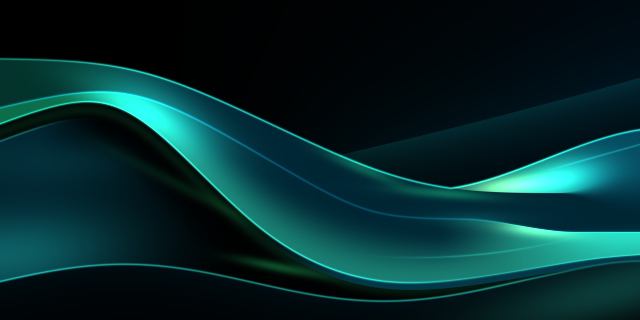
A WebGL 2 fragment shader for this background:

```glsl
#version 300 es
precision highp float;
uniform vec2 u_resolution;
out vec4 fragColor;

const vec3 INK   = vec3(0.0, 0.008, 0.012);
const vec3 NAVY  = vec3(0.0, 0.15, 0.205);
const vec3 DEEP  = vec3(0.02, 0.29, 0.37);
const vec3 MOSS  = vec3(0.05, 0.33, 0.17);
const vec3 TEAL  = vec3(0.10, 0.50, 0.45);
const vec3 AQUA  = vec3(0.16, 0.88, 0.78);
const vec3 CREAM = vec3(0.62, 0.85, 0.50);
const float LINE_WIDTH = 0.0034;
const float PANEL_INSET = 0.05;
const float RIM_DEPTH = 0.022;

// Smooth change of slope around x = at
float bend(float x, float at, float width, float turn) {
  return turn * width * log(1.0 + exp((x - at) / width));
}

// Curves, as height over x
float ridgeCurve(float x) {
  return 0.818 + bend(x, 0.435, 0.12, -0.5) + bend(x, 1.3, 0.13, 0.52);
}
float lobeCurve(float x) {
  return 0.406 + 0.195 * smoothstep(1.33, 2.08, x);
}
float foldCurve(float x) {
  return 0.665 + 0.25 * x + bend(x, 0.40, 0.1, -0.85) + bend(x, 1.15, 0.07, 0.6)
       - 0.04 * smoothstep(1.45, 1.8, x);
}
float hemCurve(float x) {
  return 0.614 + 0.39 * x + bend(x, 0.36, 0.085, -1.5) + bend(x, 0.84, 0.09, 0.65)
       + bend(x, 1.17, 0.12, 0.64) + bend(x, 1.87, 0.05, -0.12);
}
float floorCurve(float x) {
  return 0.1165 + 0.0575 * cos(3.88 * (x - 0.39)) + 0.01 * smoothstep(1.7, 2.0, x);
}

// Height difference turned into distance across the curve
float toDistance(float gap) {
  vec2 slope = vec2(dFdx(gap), dFdy(gap)) * u_resolution / vec2(2.0, 1.0);
  return gap / max(length(slope), 0.5);
}
float cover(float d) {
  float soft = 0.7 / u_resolution.y;
  return smoothstep(-soft, soft, d);
}
float stroke(float d, float width) {
  return exp(-d * d / (width * width));
}
float glow(vec2 p, vec2 center, vec2 radius, float angle) {
  vec2 q = p - center;
  float c = cos(angle), s = sin(angle);
  q = vec2(c * q.x + s * q.y, c * q.y - s * q.x) / radius;
  return exp(-dot(q, q));
}

void main() {
  vec2 p = gl_FragCoord.xy / u_resolution * vec2(2.0, 1.0);
  float x = p.x;
  float ridge = ridgeCurve(x), hem = hemCurve(x);
  float ridgeGap = toDistance(p.y - ridge);
  float topGap = toDistance(p.y - max(ridge, lobeCurve(x)));
  float foldGap = toDistance(p.y - foldCurve(x));
  float hemGap = toDistance(p.y - hem);
  float floorGap = toDistance(p.y - floorCurve(x));

  // Night backdrop with a faint slanted beam
  float beam = p.y - 0.52 - 0.23 * (x - 1.08) - 0.03 * (x - 1.08) * (x - 1.08);
  float beamSide = cover(-beam);
  vec3 color = INK * smoothstep(0.2, 1.4, x);
  color += NAVY * 0.36 * exp(-abs(beam) / 0.2) * smoothstep(0.5, 1.4, x);
  color += vec3(0.01, 0.10, 0.10) * beamSide * exp(-abs(beam) / 0.085) * smoothstep(0.85, 1.15, x);
  color += vec3(0.0, 0.012, 0.03) * smoothstep(1.2, 2.0, x);

  // Main ribbon
  float across = clamp((ridge - p.y) / (ridge - hem), 0.0, 1.0);
  float belowFold = cover(-foldGap);
  float left = 1.0 - smoothstep(0.1, 0.65, x);
  vec3 ribbon = mix(NAVY, vec3(0.01, 0.2, 0.17), left);
  ribbon = mix(ribbon, TEAL, smoothstep(0.45, 1.0, across) * smoothstep(0.3, 0.6, x));
  ribbon += left * belowFold * MOSS * 0.7;
  ribbon += AQUA * 0.68 * glow(p, vec2(0.41, 0.675), vec2(0.21, 0.065), -0.45) * mix(0.4, 1.0, belowFold);
  ribbon += TEAL * 0.55 * glow(p, vec2(0.54, 0.63), vec2(0.24, 0.09), -0.7);
  ribbon += MOSS * 0.75 * glow(p, vec2(1.13, 0.475), vec2(0.13, 0.018), -0.4);
  ribbon += MOSS * 0.9 * glow(p, vec2(1.42, 0.393), vec2(0.17, 0.016), -0.08);
  ribbon += TEAL * 0.3 * glow(p, vec2(1.52, 0.315), vec2(0.15, 0.025), 0.0);

  // Bright sheet beneath the fold on the right
  vec3 sheet = mix(TEAL, AQUA, smoothstep(1.5, 1.95, x) * (0.6 + 0.4 * smoothstep(0.09, 0.0, -foldGap)));
  sheet += CREAM * 0.55 * glow(p, vec2(1.67, 0.282), vec2(0.12, 0.02), -0.1);
  float rightSide = smoothstep(1.35, 1.65, x);
  ribbon = mix(ribbon, NAVY, rightSide * (1.0 - belowFold) * 0.55);
  ribbon = mix(ribbon, sheet, rightSide * belowFold);
  ribbon += DEEP * stroke(foldGap, LINE_WIDTH) * mix(1.0, 0.55, smoothstep(0.5, 1.0, x));
  float thread = p.y - 0.195 - 0.25 * (x - 1.3) * (x - 1.3);
  ribbon += TEAL * 0.35 * stroke(thread, LINE_WIDTH) * stroke(x - 1.48, 0.2);

  // Rising lobe, its lower edge melting away to the right
  float melt = mix(0.7 / u_resolution.y, 0.07, smoothstep(1.75, 1.98, x));
  vec3 lobe = mix(TEAL * 0.8, DEEP, smoothstep(1.6, 1.9, x));
  lobe += AQUA * 0.8 * glow(p, vec2(1.75, 0.44), vec2(0.14, 0.06), 0.2);
  lobe += CREAM * 0.75 * glow(p, vec2(1.59, 0.418), vec2(0.12, 0.028), 0.12);
  lobe += TEAL * 0.4 * stroke(p.y - 0.47 - 0.28 * (x - 1.72), LINE_WIDTH) * smoothstep(1.68, 1.85, x);
  ribbon = mix(ribbon, lobe, smoothstep(-melt, melt, ridgeGap) * smoothstep(1.38, 1.44, x));
  color = mix(color, ribbon, cover(-topGap));
  color += mix(TEAL, AQUA, smoothstep(0.1, 0.5, x)) * 0.75 * stroke(topGap, LINE_WIDTH);

  // Shadowed hollow and panel under the hem
  float inset = -hemGap - PANEL_INSET;
  vec3 hollow = INK * 0.7 + MOSS * 0.28 * stroke(hemGap + 0.025, 0.018);
  vec3 panel = NAVY * 0.85 * (1.0 - smoothstep(0.1, 0.8, x));
  panel += TEAL * 0.5 * glow(p, vec2(0.0, 0.2), vec2(0.35, 0.12), 0.1);
  panel += TEAL * 0.12 * glow(p, vec2(0.15, 0.5), vec2(0.3, 0.08), 0.0);
  hollow = mix(hollow, panel, cover(inset) * mix(1.0, smoothstep(0.0, 0.14, inset), smoothstep(0.1, 0.35, x)));
  hollow += TEAL * 0.6 * stroke(inset, LINE_WIDTH) * (1.0 - smoothstep(0.05, 0.25, x));
  hollow += MOSS * 0.32 * glow(p, vec2(0.62, 0.39), vec2(0.28, 0.018), -0.48);
  hollow += MOSS * 0.9 * glow(p, vec2(0.87, 0.165), vec2(0.13, 0.015), -0.2);
  float rim = cover(hemGap + RIM_DEPTH) * smoothstep(0.75, 1.15, x);
  hollow = mix(hollow, DEEP * 0.75, rim);
  color = mix(color, hollow, cover(-hemGap));
  color += AQUA * 0.6 * stroke(hemGap, LINE_WIDTH) * (1.0 - 0.6 * smoothstep(1.0, 1.6, x));

  // Floor swell
  vec3 ground = INK + NAVY * 0.3 * exp(floorGap / 0.08);
  ground += TEAL * 0.42 * glow(p, vec2(1.92, 0.09), vec2(0.45, 0.09), 0.25);
  color = mix(color, ground, cover(-floorGap));
  color += TEAL * 0.95 * stroke(floorGap, LINE_WIDTH) * (1.0 - 0.6 * smoothstep(1.5, 1.9, x));

  fragColor = vec4(clamp(color, 0.0, 1.0), 1.0);
}
```
